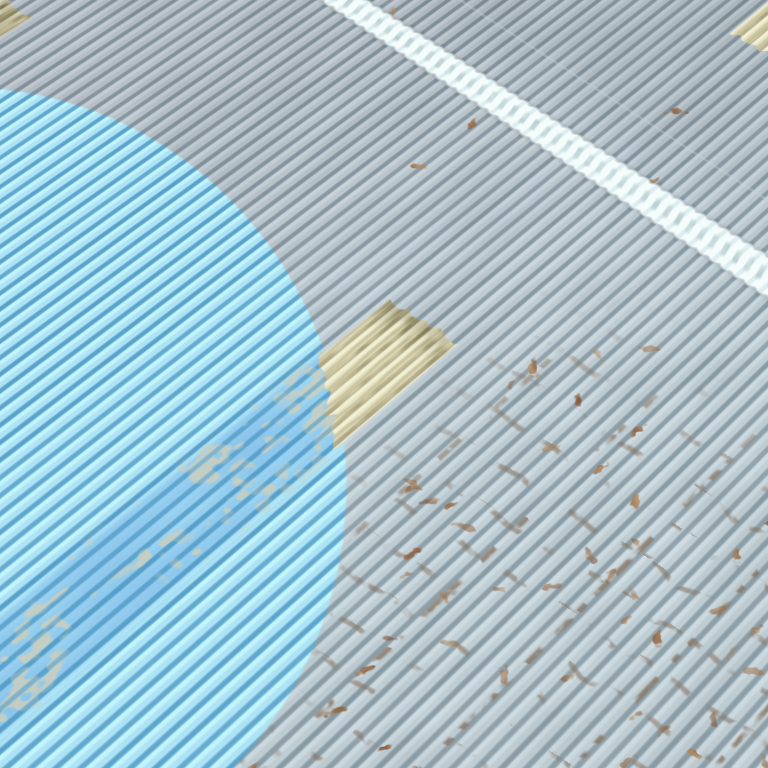
A WebGL 1 fragment shader for this texture:

```glsl
precision highp float;
// Corrugated metal sheet with a pale blue disc, a white ribbed strip, worn tan patches and rust.

#define VANISH vec2(4.1, 3.55)
#define RIBS 55.0
#define RIB_WARP 0.20
#define DISC_CENTER vec2(-0.046, 0.368)
#define DISC_RADII vec2(0.497, 0.518)
#define STRIP_NORMAL vec2(0.546, 0.838)
#define STRIP_OFFSET 1.082
#define STRIP_HALF 0.020
#define PATCH_END -0.295
#define RUST_LINE_GAP 0.135
#define RUST_ROW_GAP 0.056
#define RUST_AMOUNT 0.22

uniform vec2 u_resolution;

float hash(vec2 p) {
  return fract(sin(dot(p, vec2(127.1, 311.7))) * 43758.5453);
}

float noise(vec2 p) {
  vec2 i = floor(p), f = fract(p);
  f = f * f * (3.0 - 2.0 * f);
  return mix(mix(hash(i), hash(i + vec2(1.0, 0.0)), f.x),
             mix(hash(i + vec2(0.0, 1.0)), hash(i + vec2(1.0, 1.0)), f.x), f.y);
}

// Soft interval: one between lo and hi
float band(float x, float lo, float hi, float soft) {
  return smoothstep(lo - soft, lo + soft, x) * (1.0 - smoothstep(hi - soft, hi + soft, x));
}

// Distance to the nearest multiple of gap
float nearRepeat(float x, float gap) {
  return abs(mod(x + 0.5 * gap, gap) - 0.5 * gap);
}

// Randomly placed, tilted flakes with ragged rims, one at most per cell
float flakes(vec2 p, float cell, float density, float seed) {
  vec2 g = p / cell, id = floor(g);
  vec2 jitter = vec2(hash(id + seed), hash(id + seed + 17.3));
  vec2 d = (fract(g) - 0.3 - 0.4 * jitter) * cell;
  float a = 3.14159 * hash(id + seed + 5.1);
  d = vec2(cos(a) * d.x + sin(a) * d.y, cos(a) * d.y - sin(a) * d.x);
  d.y += 12.0 * d.x * d.x;
  float r = length(d * vec2(0.5, 1.3)) + 0.006 * (noise(p * 190.0) - 0.5);
  float size = mix(0.003, 0.006, hash(id + seed + 9.7));
  return step(hash(id + seed + 2.9), density) * (1.0 - smoothstep(size - 0.002, size + 0.002, r));
}

void main() {
  vec2 p = gl_FragCoord.xy / u_resolution;
  float soft = 1.0 / min(u_resolution.x, u_resolution.y);

  // Sheet coordinates: across the converging ribs, and across the strip
  vec2 axis = VANISH - 0.5, ray = VANISH - p;
  float across = length(axis) * (axis.x * ray.y - axis.y * ray.x) / dot(axis, ray);
  float along = dot(p, STRIP_NORMAL) - STRIP_OFFSET;
  float phase = RIBS * (across - RIB_WARP * across * across);
  float wave = 0.5 + 0.5 * cos(6.28318 * phase);
  float groove = smoothstep(0.5, 1.0, wave);
  float crest = smoothstep(0.5, 1.0, 0.5 + 0.5 * cos(6.28318 * (phase - 0.3)));
  float ribTone = hash(vec2(floor(phase + 0.5), 4.0));
  vec2 sheet = vec2(across, along);

  // Bare metal, paler towards the lower right
  float pale = smoothstep(-0.55, 0.35, across - 0.35 * along);
  vec3 metal = mix(vec3(0.70, 0.735, 0.765), vec3(0.745, 0.80, 0.825), pale);
  metal -= 0.03 * smoothstep(0.0, 0.12, along);
  metal += 0.05 * crest + 0.04 * (noise(vec2(phase * 0.7, along * 14.0)) - 0.5);
  metal *= 1.0 - groove * mix(vec3(0.24, 0.21, 0.19), vec3(0.29, 0.25, 0.23), ribTone);

  // Rust dust in lines and rows, then larger flakes
  float aged = smoothstep(-0.02, 0.2, across) * (1.0 - smoothstep(-0.3, -0.08, along));
  float dust = noise(p * 130.0);
  float lineDust = 1.0 - smoothstep(0.001, 0.006, nearRepeat(across - 0.12, RUST_LINE_GAP));
  lineDust *= smoothstep(0.45, 0.8, noise(vec2(along * 75.0, floor(across / RUST_LINE_GAP))) + 0.4 * (dust - 0.5));
  float rowWobble = 0.012 * noise(vec2(across * 24.0, 3.0));
  float rowDust = 1.0 - smoothstep(0.001, 0.006, nearRepeat(along + rowWobble, RUST_ROW_GAP));
  rowDust *= smoothstep(0.5, 0.9, noise(vec2(across * 62.0, floor(along / RUST_ROW_GAP) * 7.0)) + 0.5 * (dust - 0.5));
  metal = mix(metal, vec3(0.53, 0.46, 0.39), aged * max(lineDust * 0.8, rowDust * 0.6));
  float flake = flakes(sheet, 0.075, RUST_AMOUNT * (0.3 + aged), 3.0);
  flake = max(flake, 0.7 * flakes(sheet, 0.046, RUST_AMOUNT * aged, 41.0));
  vec3 rust = mix(vec3(0.48, 0.29, 0.17), vec3(0.74, 0.60, 0.42), noise(p * 90.0));
  metal = mix(metal, rust, 0.85 * flake);

  // Tan translucent panels with finer, uneven ribs
  float lane = band(across, -0.081, 0.023, soft);
  float ragged = 0.012 * (noise(vec2(phase * 2.0, 1.0)) - 0.5);
  float edge = along + ragged;
  float panel = lane * (1.0 - smoothstep(-soft, soft, edge - PATCH_END));
  panel = max(panel, band(across, -0.066, 0.03, soft) * smoothstep(-soft, soft, edge - 0.24));
  panel = max(panel, band(across, -0.74, -0.655, soft) * (1.0 - smoothstep(-soft, soft, edge + 0.24)));
  float grain = noise(vec2(phase * 3.0, along * 60.0));
  float fineRib = 0.5 + 0.5 * cos(6.28318 * (phase * 2.0 + 0.3 * noise(vec2(along * 30.0, 2.0))));
  vec3 tan3 = mix(vec3(0.80, 0.77, 0.63), vec3(0.95, 0.94, 0.83), max(crest, 0.7 * fineRib));
  tan3 = mix(tan3, vec3(0.63, 0.60, 0.46), groove * (0.3 + 0.6 * grain));
  tan3 -= 0.22 * grain * smoothstep(PATCH_END - 0.05, PATCH_END, along) * (1.0 - step(0.0, along));
  vec3 color = mix(metal, tan3, panel);

  // Painted disc, with a deeper worn lane
  vec3 paint = mix(vec3(0.68, 0.89, 0.96), vec3(0.76, 0.96, 0.99), crest);
  float laneFade = band(across, -0.085, 0.023, 0.012);
  float laneTone = 0.55 + 0.4 * noise(vec2(phase * 0.6, along * 9.0));
  paint = mix(paint, vec3(0.53, 0.76, 0.92), laneTone * laneFade);
  paint = mix(paint, vec3(0.32, 0.61, 0.78), groove * mix(0.78, 0.95, ribTone));
  float wear = noise(vec2(phase * 2.2, along * 75.0)) * 0.55 + noise(vec2(phase * 0.6, along * 15.0)) * 0.55;
  float wearNear = 0.14 * smoothstep(-0.68, -0.45, along);
  wear = smoothstep(0.66, 0.82, wear + wearNear) * laneFade;
  paint = mix(paint, vec3(0.80, 0.81, 0.74), 0.85 * wear * (1.0 - 0.6 * groove));
  float disc = (length((p - DISC_CENTER) / DISC_RADII) - 1.0) * DISC_RADII.x;
  disc += 0.022 * lane * noise(vec2(phase * 2.0, 8.0));
  color = mix(color, paint, 1.0 - smoothstep(-1.5 * soft, 1.5 * soft, disc));

  // Thin cable beyond the strip
  float cable = 1.0 - smoothstep(0.0005, 0.0025, abs(along - 0.083));
  color = mix(color, vec3(0.78, 0.83, 0.86), 0.35 * cable);

  // White ribbed strip with scalloped rims and a soft shadow
  float halfWidth = STRIP_HALF + 0.0095 * across + 0.003 * (wave - 0.5);
  float rim = abs(along) - halfWidth;
  color *= 1.0 - 0.08 * (1.0 - smoothstep(0.0, 0.008, rim));
  vec3 white = mix(vec3(0.96, 0.99, 0.99), vec3(0.87, 0.93, 0.94), groove);
  float slot = 1.0 - smoothstep(0.2, 0.6, abs(along) / halfWidth);
  slot *= smoothstep(0.35, 0.9, 0.5 + 0.5 * cos(6.28318 * (phase + along * 18.0)));
  white = mix(white, vec3(0.70, 0.79, 0.79), slot * (0.3 + 0.6 * noise(p * 120.0)));
  color = mix(color, white, 1.0 - smoothstep(-2.0 * soft, 2.0 * soft, rim));

  gl_FragColor = vec4(clamp(color, 0.0, 1.0), 1.0);
}
```
